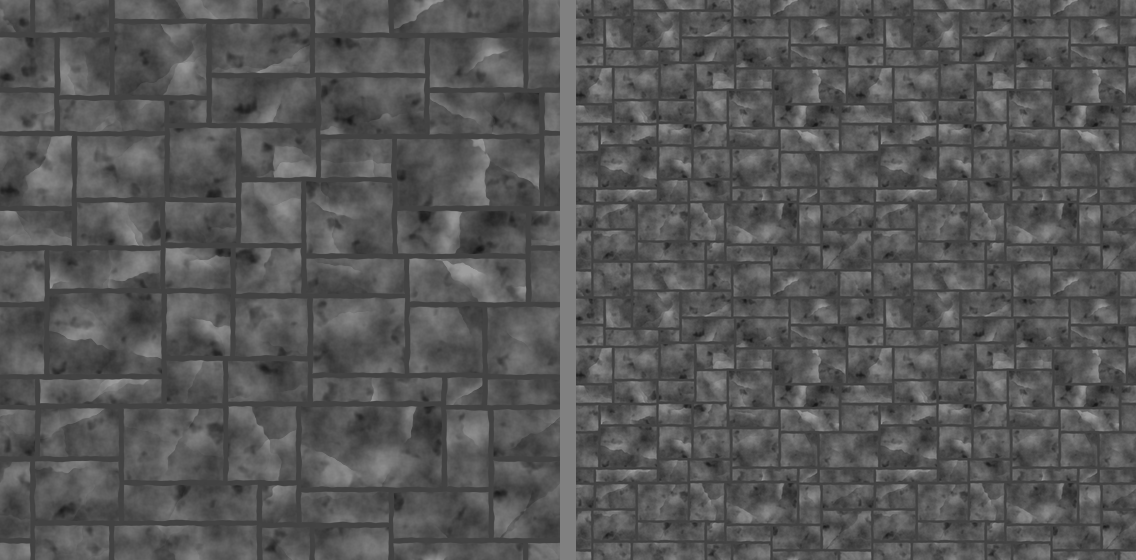
Left: one tile. Right: repeated 2 by 2.
This texture map is drawn by a Shadertoy shader. Its source:

```glsl
// Seamless grey ashlar wall: irregular cloudy stone blocks with chipped facets and thin mortar.

const vec2 GRID = vec2(6.0, 10.0);    // blocks across and up, both even so the pattern wraps
const float MORTAR_HALF = 0.0046;
const float MORTAR_TONE = 0.26;
const float STONE_TONE = 0.335;

// Integer hash: three values from 0 to 1
vec3 hash3(vec2 cell, float seed) {
    uvec3 v = uvec3(ivec3(cell, seed)) * 1664525u + 1013904223u;
    v.x += v.y * v.z; v.y += v.z * v.x; v.z += v.x * v.y;
    v ^= v >> 16u;
    v.x += v.y * v.z; v.y += v.z * v.x; v.z += v.x * v.y;
    return vec3(v >> 8u) / 16777216.0;
}

float gradientDot(vec2 cell, vec2 offset, float period, float seed) {
    float a = 6.2832 * hash3(mod(cell, period), seed).x;
    return dot(vec2(cos(a), sin(a)), offset);
}

// Gradient noise, repeating every "period" cells
float noise(vec2 p, float period, float seed) {
    vec2 i = floor(p), f = fract(p);
    vec2 u = f * f * f * (f * (f * 6.0 - 15.0) + 10.0);
    vec2 e = vec2(0.0, 1.0);
    float low = mix(gradientDot(i, f, period, seed),
                    gradientDot(i + e.yx, f - e.yx, period, seed), u.x);
    float high = mix(gradientDot(i + e, f - e, period, seed),
                     gradientDot(i + 1.0, f - 1.0, period, seed), u.x);
    return mix(low, high, u.y);
}

float fbm(vec2 p, float freq, int octaves, float seed) {
    float sum = 0.0, amp = 1.0;
    for (int k = 0; k < octaves; k++) {
        sum += amp * noise(p * freq, freq, seed + float(k));
        freq *= 2.0;
        amp *= 0.55;
    }
    return sum;
}

// Position of the joint running through a grid cell
vec2 joint(vec2 cell) {
    return cell + mix(vec2(0.18), vec2(0.82), hash3(mod(cell, GRID), 5.0).xy);
}

// Block around a grid vertex as (left, bottom, right, top); joints alternate in direction
vec4 blockAt(vec2 v) {
    vec2 here = joint(v), diagonal = joint(v - 1.0);
    vec2 below = joint(v - vec2(0.0, 1.0)), beside = joint(v - vec2(1.0, 0.0));
    bool even = mod(v.x + v.y, 2.0) < 0.5;
    return even ? vec4(diagonal.x, below.y, here.x, beside.y)
                : vec4(beside.x, diagonal.y, below.x, here.y);
}

// Pale chipped patch: one crisp ragged edge, fading away on the other side
float facet(vec2 q, vec2 size, float ragged, float seed) {
    vec3 r = hash3(vec2(seed, 3.0), 11.0);
    vec3 s = hash3(vec2(seed, 8.0), 17.0);
    float angle = 6.2832 * r.x;
    float across = dot(q, vec2(cos(angle), sin(angle)));
    across += (r.y - 0.5) * 0.7 * min(size.x, size.y) + 0.012 * ragged;
    float width = mix(0.025, 0.085, r.z);
    float band = smoothstep(-0.0015, 0.0015, across) * (1.0 - smoothstep(0.0, width, across));
    float patchy = smoothstep(-0.25, 0.25, noise(q * 11.0, 11.0, seed));
    return band * patchy * s.x * s.x;
}

float stoneTone(vec2 q, vec2 size, float seed) {
    float clouds = fbm(q, 13.0, 5, seed);
    float spots = smoothstep(0.22, 0.7, fbm(q, 20.0, 3, seed + 20.0));
    float ragged = fbm(q, 24.0, 3, seed + 40.0);
    float tone = STONE_TONE + 0.05 * (hash3(vec2(seed, 1.0), 2.0).x - 0.5);
    tone += 0.19 * clouds - 0.14 * spots;
    for (int k = 0; k < 3; k++)
        tone += 0.2 * facet(q, size, ragged, seed + 60.0 + float(k));
    return clamp(tone, 0.09, 0.62);
}

void mainImage(out vec4 fragColor, in vec2 fragCoord) {
    vec2 uv = fragCoord / iResolution.xy;

    // Slightly wavering joints
    vec2 p = uv + 0.0022 * vec2(noise(uv * 32.0, 32.0, 1.0), noise(uv * 32.0, 32.0, 2.0));

    // Pick the block that holds this point, among the corners of its cell
    vec2 cell = floor(p * GRID), vertex = cell;
    vec4 block = vec4(0.0);
    float inside = -1.0;
    for (int k = 0; k < 4; k++) {
        vec2 v = cell + vec2(k % 2, k / 2);
        vec4 b = blockAt(v) / GRID.xyxy;
        vec2 gap = min(p - b.xy, b.zw - p);
        float d = min(gap.x, gap.y);
        if (d > inside) { inside = d; block = b; vertex = v; }
    }

    // Stone surface in the block's own coordinates
    vec2 id = mod(vertex, GRID);
    float seed = 100.0 * (1.0 + id.x + GRID.x * id.y);
    vec2 q = p - 0.5 * (block.xy + block.zw);
    float stone = stoneTone(q, block.zw - block.xy, seed);

    // Mortar with a worn, smooth edge
    float edge = inside - MORTAR_HALF + 0.0016 * fbm(uv, 48.0, 2, 7.0);
    float soft = max(0.0009, 0.7 / iResolution.y);
    float mortar = MORTAR_TONE + 0.008 * noise(uv * 64.0, 64.0, 9.0);
    fragColor = vec4(vec3(mix(mortar, stone, smoothstep(-soft, soft, edge))), 1.0);
}
```
